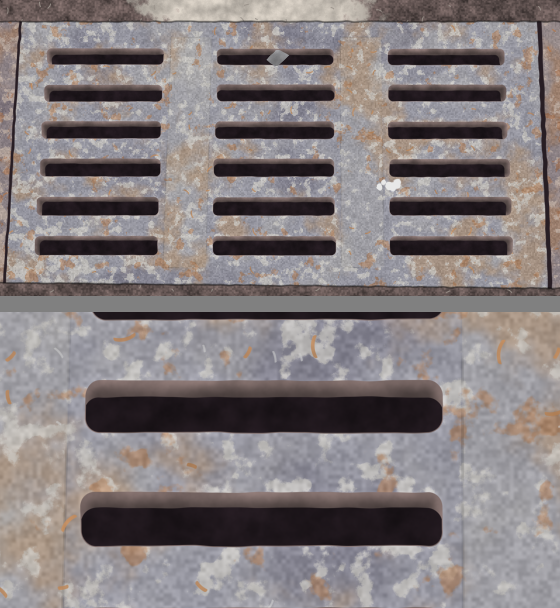
Top: the whole. Bottom: its middle third, enlarged.
A WebGL 2 fragment shader for this texture:

```glsl
#version 300 es
precision highp float;
// Weathered cast-iron drain grate: three columns of six slots, set in asphalt.
uniform vec2 u_resolution;
out vec4 fragColor;

// Layout, in canvas heights; depth runs down from the top edge
const float WIDTH = 1.896;
const float COLUMNS = 3.0, ROWS = 6.0;
const float ROW_START = 0.192, ROW_STEP = 0.1214, ROW_GROWTH = 0.00123;
const vec2 COL_STEP = vec2(0.576, 0.005);      // first row, change per row
const vec2 COL_MIDDLE = vec2(0.934, -0.0014);
const vec2 SLOT_HALF = vec2(0.198, 0.0275), SLOT_GROWTH = vec2(0.0021, 0.001);
const float CORNER = 0.017, WALL = 0.021, SIDE_WALL = 0.018;
const float STRIP_HALF = 0.12, SEAM = 0.0016, GAP = 0.0045;
const vec2 STONE = vec2(0.938, 0.195), PAINT = vec2(1.284, 0.608);

// Colours
const vec3 IRON = vec3(0.59, 0.59, 0.63), PALE = vec3(0.72, 0.71, 0.69);
const vec3 RUST = vec3(0.67, 0.57, 0.48), BLUE = vec3(0.38, 0.37, 0.44);
const vec3 EARTH = vec3(0.42, 0.36, 0.35), HOLE = vec3(0.12, 0.09, 0.11);
const vec3 CONCRETE = vec3(0.78, 0.75, 0.71), LEAF = vec3(0.70, 0.49, 0.31);

float hash(vec2 p) {
  vec3 q = fract(vec3(p.xyx) * 0.1031);
  q += dot(q, q.yzx + 33.33);
  return fract((q.x + q.y) * q.z);
}

float noise(vec2 p) {
  vec2 i = floor(p), f = fract(p);
  f = f * f * (3.0 - 2.0 * f);
  return mix(mix(hash(i), hash(i + vec2(1, 0)), f.x),
             mix(hash(i + vec2(0, 1)), hash(i + vec2(1, 1)), f.x), f.y);
}

float fbm(vec2 p) {
  float sum = 0.0, amp = 0.5;
  for (int i = 0; i < 5; i++) {
    sum += amp * noise(p);
    p = mat2(1.6, 1.2, -1.2, 1.6) * p + 7.3;
    amp *= 0.5;
  }
  return sum;
}

float roundBox(vec2 p, vec2 halfSize, float radius) {
  vec2 q = abs(p) - halfSize + radius;
  return length(max(q, 0.0)) + min(max(q.x, q.y), 0.0) - radius;
}

float cover(float d) {
  float w = 0.8 / u_resolution.y;
  return 1.0 - smoothstep(-w, w, d);
}

// Curved dry flecks, at most one per grid cell
float flecks(vec2 p, float size, float density) {
  vec2 id = floor(p / size), c = (fract(p / size) - 0.5) * size;
  c -= (vec2(hash(id + 3.1), hash(id + 8.7)) - 0.5) * size * 0.45;
  float a = 6.2832 * hash(id + 21.0);
  c = mat2(cos(a), sin(a), -sin(a), cos(a)) * c;
  c.y += 20.0 * c.x * c.x;
  float d = roundBox(c, size * vec2(0.08 + 0.13 * hash(id + 5.0), 0.03), size * 0.025);
  return cover(d) * step(hash(id + 40.0), density);
}

vec3 ironSurface(vec2 p, float strip) {
  float grain = noise(p * 210.0), patches = fbm(p * 7.0 + 4.0), fine = fbm(p * 45.0);
  float right = smoothstep(1.1, 1.85, p.x), low = smoothstep(0.35, 1.0, p.y);
  float left = 1.0 - smoothstep(0.05, 0.6, p.x);
  vec3 c = mix(IRON, PALE, 0.28 * strip + 0.35 * smoothstep(0.45, 0.7, patches));
  c = mix(c, BLUE, 0.4 * smoothstep(0.52, 0.75, fbm(p * 5.0 + 31.0)) * (1.0 - strip));
  c = mix(c, RUST, 0.75 * smoothstep(0.5, 0.72, fbm(p * 9.0 + 17.0) + 0.14 * right * low + 0.04 * strip));
  c = mix(c, PALE * 1.04, 0.75 * smoothstep(0.56, 0.68, fine + 0.11 * left * (0.4 + low)));
  c = mix(c, RUST * vec3(1.0, 0.85, 0.72), 0.6 * smoothstep(0.63, 0.72, fbm(p * 28.0 + 60.0)));
  return c + 0.11 * (grain - 0.5) + 0.12 * (fine - 0.48);
}

void main() {
  vec2 p = gl_FragCoord.xy / u_resolution * vec2(WIDTH, 1.0);
  p.y = 1.0 - p.y;
  float rough = fbm(p * 30.0), wobble = 0.004 * (noise(p * 40.0) - 0.5);

  // Perspective grid of rows and columns
  float r = (sqrt(ROW_STEP * ROW_STEP + 4.0 * ROW_GROWTH * (p.y - ROW_START)) - ROW_STEP) / (2.0 * ROW_GROWTH);
  float row = clamp(round(r), 0.0, ROWS - 1.0);
  float pitch = COL_STEP.x + COL_STEP.y * r;
  float u = (p.x - COL_MIDDLE.x - COL_MIDDLE.y * r) / pitch;
  float side = 0.5 * (COLUMNS - 1.0), col = clamp(round(u), -side, side);

  // Plate with smoother strips and faint seams between columns
  float stripX = abs(abs(u) - 0.5) - STRIP_HALF;
  float stripD = max(stripX * pitch, (abs(r - 2.5) - 3.05) * ROW_STEP);
  vec3 color = ironSurface(p, cover(stripD));
  color *= 1.0 - 0.13 * cover(abs(stripD) - SEAM) * smoothstep(0.3, 0.6, rough);
  color = mix(color, LEAF * (0.85 + 0.4 * rough), 0.8 * flecks(p, 0.068, 0.24));
  color = mix(color, vec3(0.8), 0.6 * flecks(p + 5.0, 0.04, 0.08));

  // Slots: lit upper and outer walls around a dark opening
  vec2 centre = vec2(COL_MIDDLE.x + COL_MIDDLE.y * row + col * (COL_STEP.x + COL_STEP.y * row),
                     ROW_START + ROW_STEP * row + ROW_GROWTH * row * row);
  vec2 jitter = 0.005 * (vec2(hash(vec2(col, row) + 9.0), hash(vec2(row, col) + 14.0)) - 0.5);
  vec2 q = p - centre - jitter * vec2(1.0, 0.4) + wobble * 0.5;
  vec2 halfSize = SLOT_HALF + SLOT_GROWTH * row;
  float slot = roundBox(q, halfSize, CORNER);
  vec2 shift = vec2(-col * SIDE_WALL, WALL - 0.0012 * row);
  float opening = max(slot + 0.001, roundBox(q - shift, halfSize, CORNER) + wobble);
  color *= 1.0 + 0.08 * exp(-max(slot, 0.0) * 160.0);
  vec3 wall = EARTH * (0.75 + 0.6 * rough) * mix(0.72, 1.12, smoothstep(-0.018, 0.0, slot));
  vec3 deep = HOLE * (0.55 + 0.9 * fbm(p * 38.0 + 90.0));
  color = mix(color, mix(wall, deep, cover(opening)), cover(slot));

  // Wedged stone and white paint spots
  vec2 s = p - STONE;
  float stone = max(abs(s.x) * 0.8 + abs(s.y + 0.2 * s.x), abs(s.y) * 1.15) - 0.031 + wobble * 2.0;
  color = mix(color, vec3(0.53, 0.53, 0.54) * (0.7 + 0.6 * rough - 4.0 * s.y), cover(stone));
  for (float i = 0.0; i < 5.0; i++) {
    vec2 spot = PAINT + vec2(0.015 * i, 0.03 * (hash(vec2(i, 6.0)) - 0.2));
    float d = length((p - spot) * vec2(1.0, 0.8)) - 0.006 - 0.005 * hash(vec2(i, 2.0));
    color = mix(color, vec3(0.91), cover(d + 0.02 * (rough - 0.45)));
  }

  // Neighbouring plates and the dark joints at both sides
  float leftEdge = p.x - 0.074 + 0.062 * p.y, rightEdge = 1.823 + 0.04 * p.y - p.x;
  float inside = min(leftEdge, rightEdge);
  color = mix(color, color * vec3(0.94, 0.87, 0.84), cover(inside));
  float gap = GAP + 0.003 * step(0.9, p.x);
  color = mix(color, HOLE * 1.3, cover(abs(inside + wobble) - gap));

  // Asphalt above and below, with a worn concrete patch at the top
  float ground = max(0.073 - p.y, p.y - 0.955 - 0.01 * p.x) + wobble;
  vec3 soil = EARTH * (0.5 + 0.85 * rough + 0.35 * (noise(p * 170.0) - 0.5));
  float patchD = abs(p.x - 0.87) - 0.38 + 0.25 * (rough - 0.5);
  float patchMask = (1.0 - smoothstep(-0.06, 0.04, patchD)) * (1.0 - step(0.5, p.y));
  soil = mix(soil, CONCRETE * (0.75 + 0.5 * rough), patchMask);
  soil = mix(soil, vec3(0.6, 0.57, 0.54), flecks(p + 2.0, 0.05, 0.25));
  color = mix(color, soil, cover(-ground));
  color *= 1.0 - 0.45 * cover(abs(ground) - 0.003);
  fragColor = vec4(clamp(color, 0.0, 1.0), 1.0);
}
```
